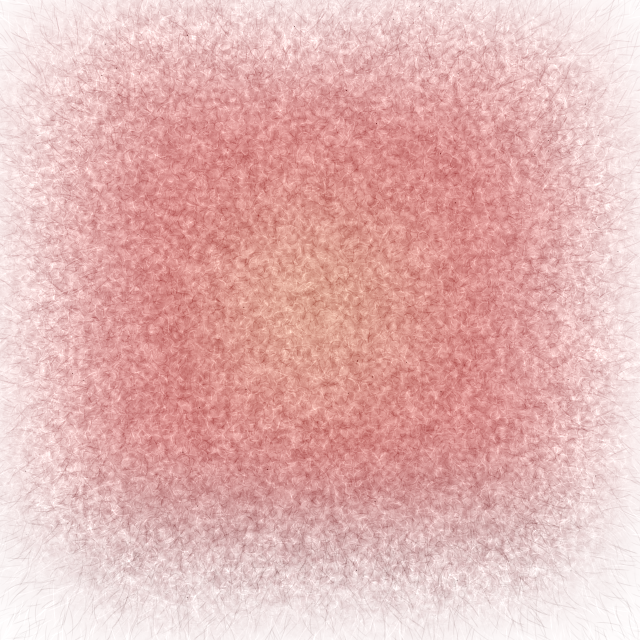
Give the GLSL for this background, as a Shadertoy shader.

```glsl
// A soft square cloud of tangled red fibres on white paper, warm at its heart.
// A superellipse falloff sets the pigment; short bent hairs scattered on jittered
// grids make a fine felt inside, and outward-combed strands fray along the rim.

const vec3 PAPER = vec3(1.0, 0.99, 0.99);
const vec3 ROSE  = vec3(0.845, 0.545, 0.54);
const vec3 AMBER = vec3(0.865, 0.645, 0.57);
const vec3 MAUVE = vec3(0.755, 0.575, 0.58);
const vec3 INK   = vec3(0.68, 1.0, 0.97);   // light absorbed by a fibre
const vec2 HEART = vec2(0.495, 0.525);

vec3 hash3(vec3 p) {
    p = fract(p * vec3(0.1031, 0.1030, 0.0973));
    p += dot(p, p.yxz + 33.33);
    return fract((p.xxy + p.yxx) * p.zyx);
}

float valueNoise(vec2 p, float seed) {
    vec2 i = floor(p), f = fract(p);
    f = f * f * (3.0 - 2.0 * f);
    float a = hash3(vec3(i, seed)).x;
    float b = hash3(vec3(i + vec2(1, 0), seed)).x;
    float c = hash3(vec3(i + vec2(0, 1), seed)).x;
    float d = hash3(vec3(i + vec2(1, 1), seed)).x;
    return mix(mix(a, b, f.x), mix(c, d, f.x), f.y);
}

// Layered noise centred on zero
float fbm(vec2 p, float seed) {
    float sum = -0.47, amp = 0.5;
    for (int i = 0; i < 4; i++) {
        sum += amp * valueNoise(p, seed + float(i));
        p = mat2(1.6, 1.2, -1.2, 1.6) * p;
        amp *= 0.5;
    }
    return sum;
}

// Rounded-square radius around the heart of the cloud
float squareRadius(vec2 p) {
    vec2 q = p * p;
    return sqrt(sqrt(dot(q, q)));
}

// Angle pointing out of the square: upright above it, diagonal at corners
float outwardAngle(vec2 p) {
    vec2 d = p - 0.6 * clamp(p, -0.3, 0.3);
    return atan(d.y, d.x + 1e-4);
}

// One bent hair with tapered ends, x along it and y across it
float hair(vec2 p, float angle, float halfLength, float bend, float width, float px) {
    float c = cos(angle), s = sin(angle);
    vec2 q = vec2(c * p.x + s * p.y, c * p.y - s * p.x);
    float across = abs(q.y - bend * q.x * q.x);
    float line = clamp((width - across) / px + 0.5, 0.0, 1.0);
    return line * (1.0 - smoothstep(0.5 * halfLength, halfLength, abs(q.x)));
}

// One hair per grid cell; comb = 0 gives free angles, 1 follows the outward flow.
// Shades run from lift (pale hairs) up to lift + 1 (dark hairs).
float hairLayer(vec2 uv, float cells, float comb, float lift, float seed, float px) {
    vec2 shift = seed * vec2(0.37, 0.61);
    vec2 p = uv * cells + shift;
    vec2 cell = floor(p);
    float ink = 0.0;
    for (int y = -1; y <= 1; y++)
    for (int x = -1; x <= 1; x++) {
        vec2 id = cell + vec2(x, y);
        vec3 r = hash3(vec3(id + 50.0, seed));
        vec3 k = hash3(vec3(id + 90.0, seed + 7.0));
        vec2 root = id + r.xy;
        vec2 place = (root - shift) / cells - HEART;
        float angle = mix(6.283 * r.z, outwardAngle(place) + 1.5 * (r.z - 0.5), comb);
        float bend = (k.x - 0.5) * mix(1.6, 0.5, comb);
        float h = hair(p - root, angle, 0.6 + 0.4 * k.y, bend, 0.0007 * cells, px * cells);
        ink += h * (k.z + lift);
    }
    return ink;
}

// Sparse dark dots
float specks(vec2 uv, float cells, float px) {
    vec2 p = uv * cells;
    vec3 r = hash3(vec3(floor(p) + 20.0, 3.0));
    float d = length(fract(p) - 0.2 - 0.6 * r.xy) / cells;
    return step(0.96, r.z) * clamp((0.0007 - d) / px + 0.5, 0.0, 1.0);
}

void mainImage(out vec4 fragColor, in vec2 fragCoord) {
    vec2 uv = fragCoord / iResolution.xy;
    float px = 1.0 / min(iResolution.x, iResolution.y);
    vec2 p = uv - HEART;

    // Pigment coverage, with a cloudy border
    float cloud = fbm(uv * 9.0, 11.0);
    float radius = squareRadius(p) + 0.05 * cloud;
    float cover = 1.0 - smoothstep(0.22, 0.60, radius);

    // Pigment hue: amber heart, rose ring, mauve foot
    float glow = 0.9 * exp(-dot(p, p) / 0.03);
    float foot = 1.0 - smoothstep(0.08, 0.36, uv.y + 0.1 * cloud);
    vec3 pigment = mix(mix(ROSE, AMBER, glow), MAUVE, 0.85 * foot);
    vec3 color = mix(PAPER, pigment, cover);

    // Felt-like mottling, from clumps down to grain
    float dense = smoothstep(0.0, 0.5, cover);
    float felt = 0.10 * fbm(uv * 45.0, 31.0) + 0.34 * fbm(uv * 135.0, 57.0);
    color -= INK * dense * (felt + 0.05 * cloud);

    // Tangled hairs inside, combed strands at the rim
    float tangle = 0.0, strands = 0.0;
    for (int i = 0; i < 6; i++) {
        float seed = float(i) * 5.0 + 1.0;
        tangle += hairLayer(uv, 70.0 + 11.0 * float(i), 0.0, -0.5, seed, px);
        strands += hairLayer(uv, 26.0 + 5.0 * float(i), 1.0, -0.36, seed + 40.0, px);
    }
    float rim = smoothstep(0.26, 0.42, radius);
    vec3 fibreInk = mix(INK, vec3(0.85, 1.0, 1.0), foot);
    color -= fibreInk * tangle * 0.18 * dense;
    color -= fibreInk * strands * rim * (0.11 + 0.12 * cover);
    color -= 0.4 * specks(uv, 40.0, px) * smoothstep(0.1, 0.4, cover);

    fragColor = vec4(clamp(color, 0.0, 1.0), 1.0);
}
```
